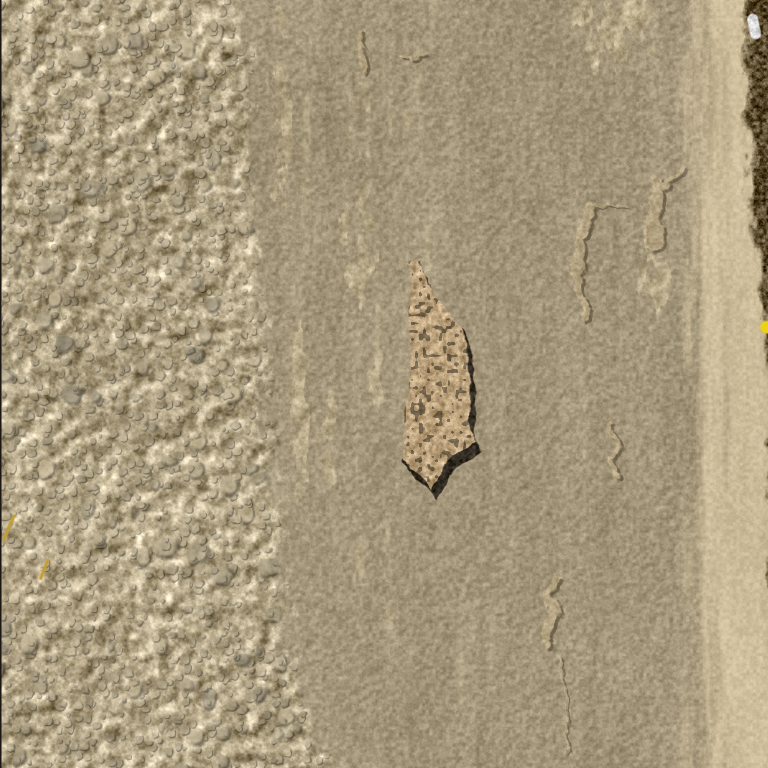
Reproduce this texture procedurally as a WebGL 1 fragment shader.

```glsl
precision highp float;
// Weathered road from above: gravel at left, worn paving with pale streaks,
// flaked ridges and a shallow pothole, and a sandy verge at right.
// Built from value noise, cellular stones, strokes and ramped outlines.
uniform vec2 u_resolution;

float hash(vec2 p) {
  vec3 q = fract(p.xyx * 0.1031);
  q += dot(q, q.yzx + 33.33);
  return fract((q.x + q.y) * q.z);
}

float noise(vec2 p) {
  vec2 i = floor(p), f = fract(p);
  f = f * f * (3.0 - 2.0 * f);
  return mix(mix(hash(i), hash(i + vec2(1, 0)), f.x),
             mix(hash(i + vec2(0, 1)), hash(i + vec2(1, 1)), f.x), f.y);
}

float fbm(vec2 p) {
  float sum = 0.0, amp = 0.53;
  for (int i = 0; i < 4; i++) {
    sum += amp * noise(p);
    p = p * 2.03 + 17.3;
    amp *= 0.5;
  }
  return sum;
}

// Lit and shaded sides of bumps
float relief(vec2 p) { return fbm(p) - fbm(p + vec2(0.45, -0.45)); }

float ramp(float a, float b, float x) { return clamp((x - a) / (b - a), 0.0, 1.0); }

float fill(float d) { return 1.0 - smoothstep(-0.0015, 0.0015, d); }

// Scattered stones: x = coverage, y = tone, z = shaded rim
vec3 stones(vec2 g, float density) {
  vec3 result = vec3(0.0);
  for (int j = -1; j <= 1; j++)
    for (int i = -1; i <= 1; i++) {
      vec2 id = floor(g) + vec2(i, j);
      if (hash(id + 71.0) > density) continue;
      vec2 d = g - id - vec2(hash(id + 3.0), hash(id + 19.0));
      d.x *= 0.75 + 0.6 * hash(id + 31.0);
      float radius = mix(0.18, 0.48, hash(id + 47.0));
      float dist = length(d) + 0.2 * (noise(g * 3.0) - 0.5) - radius;
      float cover = 1.0 - smoothstep(-0.08, 0.04, dist);
      if (cover > result.x) result.xy = vec2(cover, hash(id + 59.0));
      float rim = smoothstep(0.16, 0.0, abs(dist)) * ramp(-0.1, 0.3, d.x - d.y);
      result.z = max(result.z, rim);
    }
  return result;
}

// Broken patch of pale grit
float streak(vec2 p, float x, float y, float w, float h, float grit) {
  vec2 d = (p - vec2(x, y)) / vec2(w, h);
  return smoothstep(0.25, 0.6, 0.75 - 0.65 * dot(d, d) + 2.4 * (grit - 0.5));
}

float stroke(vec2 p, float ax, float ay, float bx, float by, float width) {
  vec2 a = p - vec2(ax, ay), b = vec2(bx - ax, by - ay);
  return length(a - b * clamp(dot(a, b) / dot(b, b), 0.0, 1.0)) - width;
}

// Distance to the flaked ridges
float ridges(vec2 p) {
  p += (vec2(fbm(p * 45.0), fbm(p * 45.0 + 50.0)) - 0.5) * 0.025;
  float d = stroke(p, 0.766, 0.733, 0.752, 0.64, 0.007);
  d = min(d, stroke(p, 0.752, 0.64, 0.759, 0.585, 0.005));
  d = min(d, stroke(p, 0.768, 0.736, 0.815, 0.728, 0.001));
  d = min(d, stroke(p, 0.885, 0.785, 0.853, 0.75, 0.003));
  d = min(d, stroke(p, 0.853, 0.765, 0.849, 0.68, 0.007));
  d = min(d, stroke(p, 0.796, 0.45, 0.804, 0.375, 0.004));
  d = min(d, stroke(p, 0.719, 0.248, 0.713, 0.16, 0.005));
  d = min(d, stroke(p, 0.725, 0.145, 0.738, 0.02, 0.001));
  d = min(d, stroke(p, 0.468, 0.96, 0.472, 0.912, 0.003));
  return min(d, stroke(p, 0.525, 0.93, 0.552, 0.925, 0.002));
}

// Pothole distance from its left and right outlines
float pothole(vec2 p) {
  float y = p.y, x = p.x + (fbm(p * 55.0) - 0.5) * 0.012;
  float right = 0.549 + 0.019 * ramp(0.65, 0.612, y) + 0.037 * ramp(0.612, 0.57, y)
    + 0.012 * ramp(0.57, 0.538, y) + 0.009 * ramp(0.44, 0.411, y)
    - 0.034 * ramp(0.411, 0.388, y) - 0.024 * ramp(0.388, 0.349, y);
  float left = 0.535 - 0.009 * ramp(0.52, 0.46, y) + 0.041 * ramp(0.398, 0.349, y);
  return max(max(left - x, x - right), max(y - 0.66, 0.349 - y));
}

void main() {
  vec2 p = gl_FragCoord.xy / u_resolution;
  float grain = fbm(p * 230.0) - 0.5, patches = fbm(p * vec2(9, 6)) - 0.5;
  float grit = fbm(p * vec2(85, 45)), drag = fbm(p * vec2(75, 7)) - 0.5;
  // Paving and pale streaks
  vec3 color = vec3(0.635, 0.58, 0.47) + 0.07 * (patches + drag) + 0.22 * grain + 0.13 * relief(p * 150.0);
  float pale = streak(p, 0.367, 0.85, 0.014, 0.13, grit);
  pale = max(pale, streak(p, 0.39, 0.47, 0.013, 0.14, grit));
  pale = max(pale, streak(p, 0.43, 0.44, 0.01, 0.09, grit));
  pale = max(pale, streak(p, 0.467, 0.7, 0.025, 0.09, grit));
  pale = max(pale, streak(p, 0.488, 0.5, 0.012, 0.05, grit));
  pale = max(pale, streak(p, 0.85, 0.64, 0.02, 0.05, grit));
  pale = max(pale, streak(p, 0.8, 0.97, 0.05, 0.06, grit));
  float middle = ramp(0.33, 0.38, p.x) * ramp(0.68, 0.54, p.x);
  pale = max(pale, 0.6 * middle * smoothstep(0.06, 0.22, 0.6 * drag + 0.4 * (grit - 0.5)));
  color = mix(color, vec3(0.74, 0.68, 0.55) + 0.2 * grain + 0.45 * relief(p * 75.0), 0.75 * pale);
  // Ridges and cast shadows
  color = mix(color, vec3(0.33, 0.28, 0.21), 0.65 * fill(ridges(p - vec2(0.004, -0.003))));
  color = mix(color, vec3(0.75, 0.68, 0.54) + 0.3 * grain, 0.85 * fill(ridges(p)));
  // Gravel bed
  float border = 0.38 - 0.065 * p.y + 0.05 * ramp(0.16, 0.0, p.y) - 0.07 * (grit - 0.5);
  vec3 bed = vec3(0.695, 0.64, 0.52) + 0.12 * patches + 0.3 * grain + 0.65 * relief(p * 62.0);
  vec3 small = stones(p * 75.0, 0.5), large = stones(p * 36.0 + 9.0, 0.22);
  bed = mix(bed, mix(vec3(0.57, 0.53, 0.45), vec3(0.8, 0.75, 0.63), small.y), 0.5 * small.x);
  bed = mix(bed, mix(vec3(0.45, 0.43, 0.38), vec3(0.81, 0.75, 0.62), sqrt(large.y)), 0.6 * large.x);
  color = mix(color, bed * (1.0 - 0.3 * max(small.z, large.z)), ramp(0.01, -0.01, p.x - border));
  // Pothole wall and floor
  vec3 pit = vec3(0.74, 0.64, 0.49) + 0.35 * grain + 0.3 * relief(p * 110.0);
  pit *= 1.0 - 0.4 * smoothstep(0.66, 0.76, noise(p * 190.0));
  pit = mix(vec3(0.19, 0.165, 0.13) + 0.3 * grain, pit, fill(pothole(p + vec2(0.007, -0.014))));
  color = mix(color, pit, fill(pothole(p)));
  // Sand, dry grass, litter, straws and left margin
  color = mix(color, vec3(0.8, 0.735, 0.6) + 0.1 * drag + 0.16 * grain, smoothstep(0.885, 0.945, p.x + 0.07 * drag));
  float edge = 0.972 + 0.035 * ramp(0.85, 0.45, p.y) - 0.03 * (grit - 0.5);
  color = mix(color, vec3(0.34, 0.28, 0.17) + 0.7 * grain, ramp(-0.006, 0.006, p.x - edge));
  color = mix(color, vec3(0.88) + 0.5 * grain, fill(stroke(p, 0.98, 0.975, 0.984, 0.956, 0.007)));
  color = mix(color, vec3(0.93, 0.82, 0.1), fill(length(p - vec2(0.998, 0.574)) - 0.008));
  float straw = min(stroke(p, 0.005, 0.298, 0.018, 0.328, 0.002), stroke(p, 0.053, 0.247, 0.062, 0.27, 0.002));
  color = mix(color, vec3(0.76, 0.62, 0.2), fill(straw));
  gl_FragColor = vec4(mix(vec3(0.1, 0.09, 0.08), color, ramp(0.001, 0.003, p.x)), 1.0);
}
```
